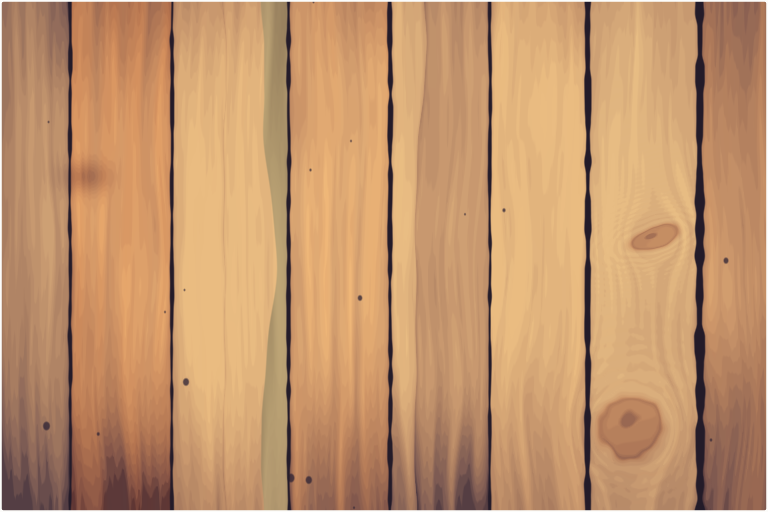
Write a Shadertoy shader that draws this texture.

```glsl
// Eight weathered upright boards with dark ragged gaps, knots and a thin pale margin.
// Stretched noise bends around the knots to make grain; the resulting tone is
// softly posterized, then coloured by a ramp from ink to honey.

#define MARGIN 0.0033
#define TONE_STEPS 4.0
#define GRAIN 1.7
#define VIGNETTE 1.9
#define SPECKS 18
#define INK vec3(0.17, 0.13, 0.20)
#define UMBER vec3(0.49, 0.36, 0.33)
#define BROWN vec3(0.66, 0.49, 0.38)
#define TAN vec3(0.78, 0.60, 0.44)
#define HONEY vec3(0.88, 0.71, 0.50)
#define MOSS vec3(0.62, 0.57, 0.42)
#define PAPER vec3(0.99, 0.99, 0.98)

// Left edge of each board, on a canvas 1.5 wide and 1 high.
const float EDGE[8] = float[8](0.0, 0.137, 0.336, 0.564, 0.762, 0.957, 1.148, 1.367);

// Per board: tone, warmth, stain at the foot, half width of the gap on its left.
const vec4 BOARD[8] = vec4[8](
    vec4(3.2, 0.0, 0.3, 0.0), vec4(3.3, 1.1, 0.9, 0.0030),
    vec4(4.0, 0.2, 0.1, 0.0030), vec4(3.6, 0.7, 0.9, 0.0034),
    vec4(3.1, 0.1, 1.2, 0.0038), vec4(4.1, 0.2, 0.3, 0.0028),
    vec4(4.2, 0.0, 0.0, 0.0050), vec4(3.2, 0.5, 0.3, 0.0075));

float hash(vec2 p) {
    return fract(sin(dot(p, vec2(127.1, 311.7))) * 43758.5453);
}

float noise(vec2 p) {
    vec2 i = floor(p), f = fract(p);
    f = f * f * (3.0 - 2.0 * f);
    return mix(mix(hash(i), hash(i + vec2(1, 0)), f.x),
               mix(hash(i + vec2(0, 1)), hash(i + vec2(1, 1)), f.x), f.y);
}

vec3 woodRamp(float t) {
    vec3 c = mix(INK, UMBER, clamp(t, 0.0, 1.0));
    c = mix(c, BROWN, clamp(t - 1.0, 0.0, 1.0));
    c = mix(c, TAN, clamp(t - 2.0, 0.0, 1.0));
    return mix(c, HONEY, clamp(t - 3.0, 0.0, 1.3));
}

// Sideways shift of the grain as it flows around a knot.
float bend(vec2 d, float r) {
    return -d.x * r * r / max(dot(d, d), r * r);
}

// Tone change of a knot: tinted disc, dark rim, off-centre heart, outer rings.
float knotTone(vec2 d, vec2 radii) {
    float wobble = 0.25 * (noise(d * 45.0 + 7.0) - 0.5);
    float r = length(d / radii) + wobble;
    float heart = length(d / radii + vec2(0.15, -0.25)) + wobble;
    float rings = 0.35 * sin(r * 15.0) * exp(-0.7 * r) * smoothstep(0.9, 1.3, r);
    return rings - 1.1 * smoothstep(1.05, 0.92, r)
         - 0.7 * exp(-pow((r - 1.0) * 9.0, 2.0)) - 0.9 * smoothstep(0.38, 0.22, heart);
}

void mainImage(out vec4 fragColor, in vec2 fragCoord) {
    vec2 uv = fragCoord / iResolution.xy;
    vec2 p = uv * vec2(1.5, 1.0);
    float px = 1.0 / iResolution.y;

    // Board under this point, and distance to the nearest ragged gap.
    int id = 0;
    float gap = 1.0;
    for (int k = 1; k < 8; k++) {
        if (p.x > EDGE[k]) id = k;
        float ragged = 0.55 + 0.9 * noise(vec2(p.y * 38.0, float(k) * 9.0));
        float sway = 0.002 * (noise(vec2(p.y * 14.0, float(k) * 5.0)) - 0.5);
        gap = min(gap, abs(p.x - EDGE[k] + sway) - BOARD[k].w * ragged);
    }
    vec4 board = BOARD[id];
    float seed = float(id) * 17.0;

    // Grain: long streaks, finer fibres and broad blotches.
    vec2 lowKnot = p - vec2(1.234, 0.164), highKnot = p - vec2(1.279, 0.535);
    float flow = p.x + bend(lowKnot, 0.075) + bend(highKnot, 0.045);
    flow += 0.025 * (noise(vec2(p.x * 9.0 + seed, p.y * 4.0)) - 0.5);
    float streak = noise(vec2(flow * 62.0 + seed, p.y * 2.2));
    float fibre = noise(vec2(flow * 170.0, p.y * 9.0 + seed));
    float blotch = noise(vec2(p.x * 7.0 + seed, p.y * 5.0));
    float tone = board.x + GRAIN * (0.5 * streak + 0.3 * fibre + 0.45 * blotch - 0.6);

    // Light falling off to the corners, stained feet, smudge and dim board edges.
    float fall = length((uv - vec2(0.5, 0.55)) * vec2(1.0, 1.1));
    tone -= VIGNETTE * smoothstep(0.3, 0.8, fall);
    tone -= board.z * smoothstep(0.38, 0.0, p.y + 0.12 * (streak - 0.5));
    vec2 smudge = (p - vec2(0.17, 0.655)) * vec2(20.0, 32.0);
    tone -= 1.2 * exp(-dot(smudge, smudge)) * (0.5 + blotch);
    tone -= 0.7 * exp(-max(gap, 0.0) * 160.0);

    // Pale strip in the fifth board, hairline seam in the third.
    float waver = 0.008 * (noise(vec2(p.y * 11.0, 3.0)) - 0.5);
    float strip = p.x - 0.812 - 0.02 * smoothstep(0.55, 1.0, p.y) + waver;
    if (id == 4) tone += 0.9 * smoothstep(px, -px, strip) - 0.9 * exp(-abs(strip) * 450.0);
    if (id == 2) tone -= 0.7 * exp(-abs(p.x - 0.438 + waver) * 500.0);

    // Knots in the seventh board.
    float knots = 0.0;
    if (id == 6) knots = knotTone(lowKnot, vec2(0.061, 0.06))
                       + knotTone(highKnot + vec2(0.0, -0.25 * highKnot.x), vec2(0.048, 0.022));
    tone += knots;

    // Posterize with softened steps, then colour.
    float level = tone * TONE_STEPS;
    float soft = clamp(fwidth(level), 0.08, 0.5);
    tone = (floor(level) + smoothstep(0.5 - soft, 0.5 + soft, fract(level))) / TONE_STEPS;
    vec3 color = woodRamp(max(tone, 0.5));
    float warmth = board.y * (0.6 + 0.8 * streak) + 0.7 * clamp(-knots, 0.0, 1.0);
    color += warmth * vec3(0.035, -0.025, -0.05);

    // Mossy edge on the right of the third board.
    float mossWidth = 0.052 - 0.028 * exp(-pow((p.y - 0.5) * 6.0, 2.0)) + waver;
    float moss = smoothstep(-0.002, 0.002, p.x - EDGE[3] + mossWidth);
    if (id == 2) color = mix(color, MOSS * (0.8 + 0.3 * streak), 0.65 * moss);

    // Scattered nail holes and specks.
    for (int k = 0; k < SPECKS; k++) {
        float n = float(k);
        vec2 center = vec2(1.5 * hash(vec2(n, 2.3)), hash(vec2(n, 8.1)));
        float radius = mix(0.0015, 0.007, pow(hash(vec2(n, 5.7)), 3.0));
        float d = length((p - center) * vec2(1.0, 0.8)) - radius;
        color = mix(color, INK, 0.75 * smoothstep(px, -px, d));
    }

    // Gaps, then the margin with rounded corners.
    color = mix(color, INK * 0.8, smoothstep(px, -px, gap));
    vec2 q = abs(p - vec2(0.75, 0.5)) - vec2(0.75, 0.5) + MARGIN + 0.004;
    float frame = length(max(q, 0.0)) - 0.004;
    color = mix(color, PAPER, smoothstep(-0.5 * px, 0.5 * px, frame));
    fragColor = vec4(color, 1.0);
}
```
